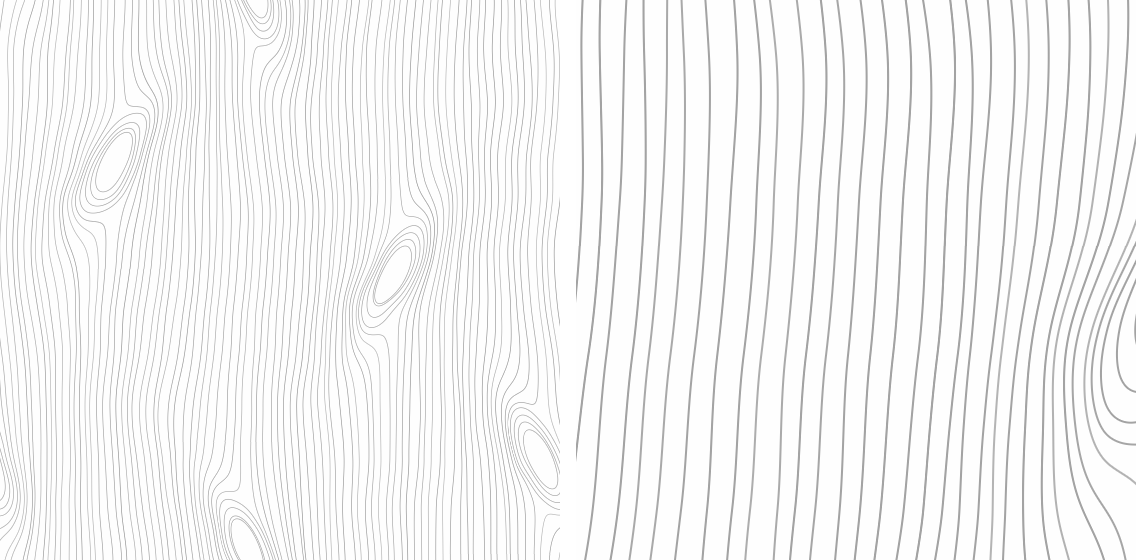
Left, the full canvas; right, a detail of the centre.
A WebGL 1 fragment shader for this texture:

```glsl
precision highp float;
// Pale wood grain: thin grey vertical lines flowing around leaning oval knots.

uniform vec2 u_resolution;

const float LINES = 78.0;

float hash(vec2 p) {
  vec3 a = fract(vec3(p.xyx) * 0.1031);
  a += dot(a, a.yzx + 33.33);
  return fract((a.x + a.y) * a.z);
}

float noise(vec2 p) {
  vec2 cell = floor(p);
  vec2 f = fract(p);
  f = f * f * (3.0 - 2.0 * f);
  float low = mix(hash(cell), hash(cell + vec2(1.0, 0.0)), f.x);
  float high = mix(hash(cell + vec2(0.0, 1.0)), hash(cell + vec2(1.0, 1.0)), f.x);
  return mix(low, high, f.y);
}

// x: grain coordinate counted in lines, y: radius within the nearest knot.
vec2 grainField(vec2 p) {
  // Slow sideways wander of all the lines
  p.x += 0.04 * (noise(p * vec2(4.0, 3.5) + 7.0) - 0.5);
  p.x += 0.009 * (noise(p * vec2(9.0, 11.0) + 31.0) - 0.5);
  float ripple = 0.16 * (noise(p * vec2(26.0, 17.0) + 53.0) - 0.5);

  float flow = p.x;
  float nearest = 100.0;
  for (int i = 0; i < 4; i++) {
    float k = float(i);
    // Knots sit between two lines, so the grain parts cleanly around them
    vec2 center = vec2((15.0 + 20.0 * k) / LINES,
                       fract(0.71 + 0.31 * k + 0.09 * k * (k - 1.0)));
    vec2 q = fract(p - center + 0.5) - 0.5;
    float lean = 0.4 * (1.0 - 2.0 * mod(k, 2.0));
    float r = length(vec2(q.x - lean * q.y, q.y) / vec2(0.042, 0.094));
    r += ripple * min(r, 1.0);
    nearest = min(nearest, r);

    // Flow around an obstacle, fading out with distance
    float r2 = max(r * r, 1.0);
    flow -= q.x * exp(-0.12 * (r2 - 1.0)) / r2;
  }
  return vec2(flow * LINES, nearest);
}

// Pixel coverage of a thin line at distance d, both in pixels.
float stroke(float d, float halfWidth) {
  return clamp(min(d + 0.5, halfWidth) - max(d - 0.5, -halfWidth), 0.0, 1.0);
}

void main() {
  vec2 pixel = 1.0 / u_resolution;
  vec2 p = gl_FragCoord.xy * pixel;
  float halfWidth = 0.0006 * min(u_resolution.x, u_resolution.y);

  vec2 field = grainField(p);
  vec2 stepX = grainField(p + vec2(pixel.x, 0.0)) - field;
  vec2 stepY = grainField(p + vec2(0.0, pixel.y)) - field;
  float grainSlope = max(length(vec2(stepX.x, stepY.x)), 0.0005);
  float knotSlope = max(length(vec2(stepX.y, stepY.y)), 0.0005);

  // Long grain lines, each drifting a little inside its own lane
  float lane = floor(field.x);
  float drift = 0.5 + 0.6 * (noise(vec2(lane * 3.0 + 300.0, p.y * 4.0)) - 0.5);
  float grain = stroke(abs(fract(field.x) - drift) / grainSlope, halfWidth);
  grain *= 0.8 + 0.4 * hash(vec2(lane + 90.0, 5.0));
  grain *= clamp((field.y - 1.0) / knotSlope + 0.5, 0.0, 1.0);

  // Nested rings inside the knots
  float rings = 0.0;
  for (int i = 0; i < 4; i++) {
    float k = float(i);
    float radius = 0.95 - 0.17 * k + 0.01 * k * k;
    radius += 0.1 * (noise(p * 9.0 + k * 17.0) - 0.5) * min(k, 1.0);
    rings = max(rings, stroke(abs(field.y - radius) / knotSlope, halfWidth));
  }

  vec3 paper = vec3(0.995);
  vec3 ink = vec3(0.64);
  gl_FragColor = vec4(mix(paper, ink, clamp(max(grain, rings), 0.0, 1.0)), 1.0);
}
```
